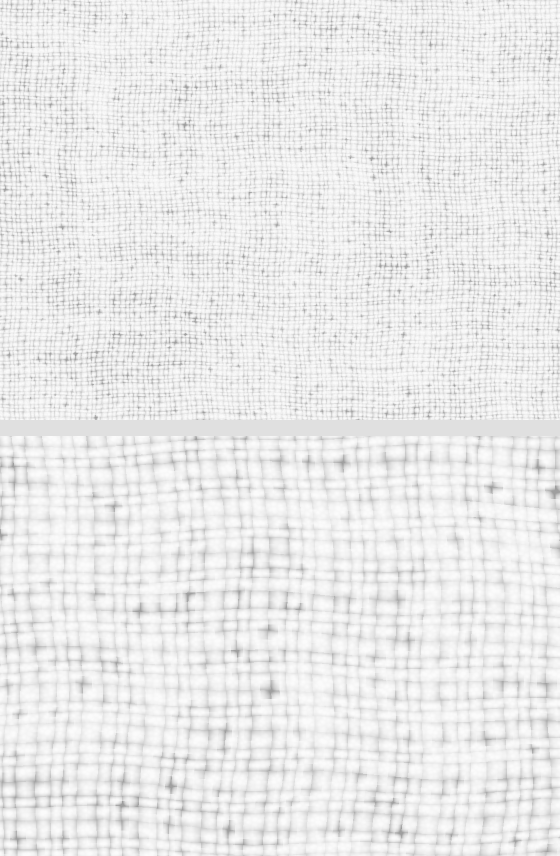
Top, the full canvas; bottom, a detail of the centre.
This texture is drawn by a WebGL 2 fragment shader. Its source:

```glsl
#version 300 es
precision highp float;

uniform vec2 u_resolution;
out vec4 fragColor;

const vec2 THREADS = vec2(81.0, 95.0);  // threads per canvas height
const float THREAD_WHITE = 0.978;
const float GAP_DEPTH = 0.115;
const float TAU = 6.2831853;

float hash(vec2 cell) {
    vec3 q = fract(vec3(cell.xyx) * vec3(0.1031, 0.1030, 0.0973));
    q += dot(q, q.yzx + 33.33);
    return fract((q.x + q.y) * q.z);
}

// Distance to the nearest jittered cell point
float cellular(vec2 p) {
    vec2 base = floor(p);
    float nearest = 4.0;
    for (int y = -1; y <= 1; y++) {
        for (int x = -1; x <= 1; x++) {
            vec2 cell = base + vec2(x, y);
            vec2 point = cell + vec2(hash(cell), hash(cell + 71.0));
            vec2 offset = point - p;
            nearest = min(nearest, dot(offset, offset));
        }
    }
    return sqrt(nearest);
}

// Slow change of tone along one thread
float threadTone(float id, float along, float seed) {
    float phaseA = TAU * hash(vec2(id, seed));
    float phaseB = TAU * hash(vec2(id, seed + 9.0));
    return sin(along * 4.0 + phaseA) + 0.6 * sin(along * 13.0 + phaseB);
}

// Bent grid with threads of uneven width
vec2 bendThreads(vec2 p, vec2 threads) {
    vec2 uv = p * threads;
    uv.x += 0.35 * sin(p.y * 11.0 + sin(p.x * 7.0)) + 0.15 * sin(p.y * 41.0 + p.x * 9.0);
    uv.y += 0.40 * sin(p.x * 8.0 + 2.0 * sin(p.y * 6.0)) + 0.15 * sin(p.x * 35.0 + p.y * 13.0);
    uv.x += 0.18 * sin(uv.x * 1.7 + 2.0 * sin(p.y * 5.0));
    uv.y += 0.20 * sin(uv.y * 1.9 + 2.0 * sin(p.x * 4.0));
    return uv;
}

// Depth of the rounded thread surface: 0 on its crest, above 1 in the gaps
float weaveDepth(vec2 uv) {
    vec2 cell = floor(uv);
    vec2 q = 2.0 * fract(uv) - 1.0;
    bool weftOnTop = mod(cell.x + cell.y, 2.0) < 0.5;
    vec2 alongAcross = weftOnTop ? q.xy : q.yx;
    float depth = dot(alongAcross * alongAcross, vec2(0.5, 1.0));
    return weftOnTop ? depth : depth + 0.14;
}

float linen(vec2 p) {
    vec2 uv = bendThreads(p, THREADS);
    vec2 id = floor(uv);

    // Tone of single threads, thread groups and soft patches
    float weft = threadTone(id.y, p.x, 3.0);
    float warp = threadTone(id.x, p.y, 17.0);
    float warpGroup = threadTone(floor(uv.x / 3.0), p.y, 29.0);
    float patches = 0.5 - cellular(p * vec2(5.0, 9.0));
    float tone = 0.20 * weft + 0.13 * warp + 0.14 * warpGroup + 0.35 * patches;

    // Pale slubs where a weft thread thickens
    float slub = smoothstep(1.25, 1.55, threadTone(id.y, p.x * 1.6, 43.0));
    tone -= 0.55 * slub;

    // Each hole has its own darkness, a few are deep
    float hole = hash(floor(uv + 0.5) + 131.0);
    tone += 0.9 * (hole - 0.5) + 0.4 * smoothstep(0.94, 1.0, hole);

    float fibre = cellular(p * vec2(230.0, 270.0)) - 0.5;
    float drop = GAP_DEPTH * pow(weaveDepth(uv), 1.25) * exp(tone);
    return clamp(THREAD_WHITE - drop - 0.035 * fibre, 0.62, 0.985);
}

void main() {
    // Average four samples for smooth edges
    float shade = 0.0;
    for (int i = 0; i < 4; i++) {
        vec2 offset = (vec2(i % 2, i / 2) - 0.5) * 0.5;
        shade += 0.25 * linen((gl_FragCoord.xy + offset) / u_resolution.y);
    }
    fragColor = vec4(vec3(shade), 1.0);
}
```
